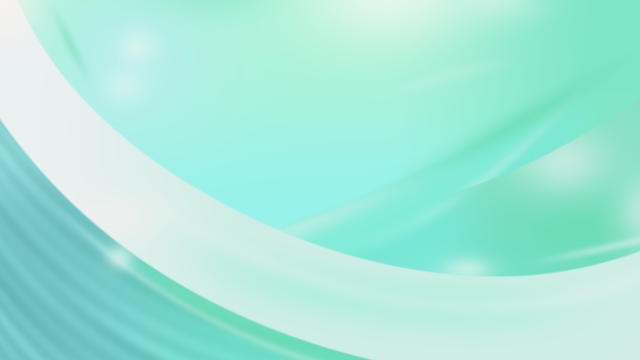
A Shadertoy shader for this background:

```glsl
// Soft mint and aqua backdrop with a sweeping pale ribbon, silky folds and light glows.

const vec3 AQUA  = vec3(0.59, 0.95, 0.92);
const vec3 MINT  = vec3(0.67, 0.95, 0.85);
const vec3 GREEN = vec3(0.42, 0.86, 0.70);
const vec3 TEAL  = vec3(0.46, 0.77, 0.78);
const vec3 PEARL = vec3(0.88, 0.94, 0.93);
const vec3 WHITE = vec3(0.95, 0.97, 0.95);

float hash(vec2 p) {
    return fract(sin(dot(p, vec2(127.1, 311.7))) * 43758.5);
}

float noise(vec2 p) {
    vec2 i = floor(p), f = fract(p);
    f = f * f * (3.0 - 2.0 * f);
    return mix(mix(hash(i), hash(i + vec2(1, 0)), f.x),
               mix(hash(i + vec2(0, 1)), hash(i + vec2(1, 1)), f.x), f.y);
}

// Elliptical light falloff
float glow(vec2 p, vec2 center, vec2 radius) {
    vec2 q = (p - center) / radius;
    return exp(-dot(q, q));
}

// Soft line at d = 0
float crease(float d, float width) {
    return exp(-d * d / (width * width));
}

// Antialiased coverage where d > 0
float cover(float d) {
    float w = fwidth(d) + 0.0005;
    return smoothstep(-w, w, d);
}

// Parabola through a start point with given slope and bend
float arc(float x, vec2 start, float slope, float bend) {
    float t = x - start.x;
    return start.y + t * (slope + bend * t);
}

float ribbonTop(float x) {
    float t = x - 0.78;
    return 0.232 + t * t * (t > 0.0 ? 1.45 : 1.08) + 0.225 * exp(-14.0 * x);
}

float ribbonBottom(float x) {
    float t = 0.85 - x;
    return -0.057 + 0.7 * t * t + 0.22 * exp(-6.0 * x);
}

vec3 sky(vec2 p) {
    vec3 c = mix(AQUA, MINT, smoothstep(0.4, 0.85, p.y));
    c = mix(c, vec3(0.50, 0.90, 0.78), smoothstep(0.58, 1.0, p.x + 0.15 * (p.y - 0.6)));
    c = mix(c, vec3(0.72, 0.93, 0.94), 0.8 * glow(p, vec2(0.2, 0.82), vec2(0.14, 0.25)));
    c = mix(c, GREEN, 0.3 * glow(p, vec2(0.33, 1.02), vec2(0.1, 0.06)));
    c = mix(c, WHITE, 0.8 * glow(p, vec2(0.61, 1.02), vec2(0.14, 0.15)));
    c = mix(c, WHITE, 0.4 * glow(p, vec2(0.78, 1.0), vec2(0.07, 0.06)));
    // Faint leaf strokes and sparkles
    float leaf = p.x - 0.115 + 0.28 * (p.y - 0.86);
    c = mix(c, GREEN, 0.45 * crease(leaf, 0.009) * glow(p, vec2(0.11, 0.88), vec2(0.1, 0.08)));
    c = mix(c, WHITE, 0.5 * glow(p, vec2(0.215, 0.87), vec2(0.03, 0.05)));
    c = mix(c, WHITE, 0.4 * glow(p, vec2(0.195, 0.76), vec2(0.035, 0.05)));
    float wisp = p.y - arc(p.x, vec2(0.64, 0.755), 0.65, -1.1);
    return mix(c, PEARL, 0.25 * crease(wisp, 0.02) * glow(p, vec2(0.7, 0.79), vec2(0.08, 0.08)));
}

// Translucent veil rising from the ribbon to the right
vec3 veil(vec3 c, vec2 p) {
    float upper = arc(p.x, vec2(0.436, 0.366), 0.62, 0.49) - p.y;
    float lower = arc(p.x, vec2(0.54, 0.301), 0.415, 2.125) - p.y;
    float fade = 1.0 - smoothstep(0.78, 0.96, p.x);
    float inside = smoothstep(-0.012, 0.012, upper);
    c = mix(c, vec3(0.50, 0.92, 0.84), inside * 0.85 * fade);
    c = mix(c, PEARL, 0.5 * crease(upper - 0.02, 0.035) * inside * (1.0 - smoothstep(0.45, 0.75, p.x)));
    c = mix(c, GREEN, 0.65 * crease(upper - 0.008, 0.035) * glow(p, vec2(0.82, 0.67), vec2(0.17, 0.2)));
    c = mix(c, vec3(0.46, 0.90, 0.84), 0.7 * smoothstep(-0.01, 0.03, lower) * fade);
    return mix(c, PEARL, 0.3 * crease(lower + 0.012, 0.018) * glow(p, vec2(0.76, 0.5), vec2(0.15, 0.2)));
}

// Green slope at the right edge
vec3 hill(vec3 c, vec2 p) {
    float d = arc(p.x, vec2(0.762, 0.498), 0.68, 1.2) - p.y;
    vec3 h = mix(vec3(0.46, 0.88, 0.80), vec3(0.53, 0.88, 0.77), smoothstep(0.25, 0.6, p.y));
    h = mix(h, GREEN, 0.85 * glow(p, vec2(0.92, 0.37), vec2(0.15, 0.14)));
    h = mix(h, PEARL, 0.65 * glow(p, vec2(0.88, 0.55), vec2(0.07, 0.09)));
    h = mix(h, PEARL, 0.65 * glow(p, vec2(1.01, 0.41), vec2(0.045, 0.1)));
    float rim = p.y - arc(p.x, vec2(0.83, 0.27), 0.32, 0.3);
    h = mix(h, PEARL, 0.5 * crease(rim, 0.012) * smoothstep(0.8, 0.95, p.x));
    return mix(c, h, cover(d) * smoothstep(0.66, 0.79, p.x));
}

vec3 ribbon(vec2 p, float depth) {
    vec3 c = mix(vec3(0.92, 0.94, 0.94), vec3(0.81, 0.93, 0.90), smoothstep(0.05, 0.4, p.x));
    float band = crease(p.y - arc(p.x, vec2(0.35, 0.26), -0.55, 0.65), 0.07);
    c = mix(c, vec3(0.66, 0.94, 0.86), 0.75 * band * smoothstep(0.22, 0.5, p.x) * (1.0 - smoothstep(0.7, 1.0, p.x)));
    float sheen = depth - 0.13 + 0.06 * p.x;
    c = mix(c, PEARL, 0.35 * crease(sheen, 0.025) * smoothstep(0.1, 0.35, p.x));
    return mix(c, vec3(0.95, 0.94, 0.93), 0.6 * glow(p, vec2(0.18, 0.4), vec2(0.09, 0.07)));
}

// Silky folds below the ribbon
vec3 folds(vec2 p, float depth) {
    vec3 c = mix(TEAL, vec3(0.42, 0.84, 0.78), smoothstep(0.05, 0.4, p.x));
    c = mix(c, vec3(0.60, 0.88, 0.88), 0.8 * glow(p, vec2(0.0, 0.6), vec2(0.12, 0.15)));
    float silk = noise(vec2(depth * 22.0 + p.x * 5.0, p.x * 4.0));
    c += 0.09 * (silk - 0.5) + 0.018 * sin(depth * 95.0 + p.x * 22.0);
    c = mix(c, GREEN, 0.8 * crease(depth - 0.015, 0.05) * smoothstep(0.14, 0.3, p.x));
    c = mix(c, PEARL, 0.3 * crease(depth - 0.05, 0.012) * smoothstep(0.06, 0.2, p.x));
    return mix(c, WHITE, 0.6 * glow(p, vec2(0.188, 0.286), vec2(0.022, 0.035)));
}

void mainImage(out vec4 fragColor, in vec2 fragCoord) {
    vec2 p = fragCoord / iResolution.xy;
    float top = ribbonTop(p.x) - p.y;
    float bottom = ribbonBottom(p.x) - p.y;
    vec3 c = hill(veil(sky(p), p), p);
    c = mix(c, WHITE, 0.6 * glow(p, vec2(0.73, 0.25), vec2(0.04, 0.035)));
    c = mix(c, ribbon(p, top), cover(top));
    c = mix(c, folds(p, bottom), cover(bottom));
    c = mix(c, vec3(0.97, 0.95, 0.94), 0.8 * glow(p, vec2(0.01, 1.0), vec2(0.06, 0.12)));
    fragColor = vec4(clamp(c, 0.0, 1.0), 1.0);
}
```
